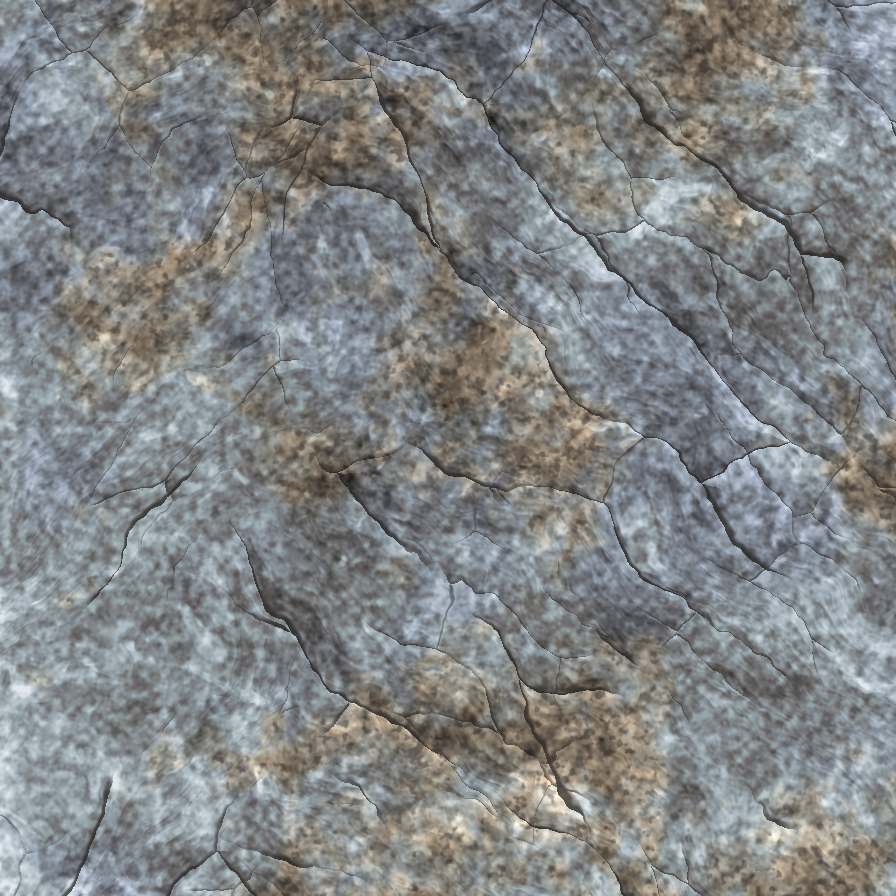
A Shadertoy shader for this texture:

```glsl
// Weathered blue-grey slate: tilted slabs, broken cracks, rust stains and pale mineral bloom.

const vec3 CREVICE = vec3(0.17, 0.16, 0.155);
const vec3 DARK_STONE = vec3(0.38, 0.37, 0.37);
const vec3 MID_STONE = vec3(0.48, 0.49, 0.50);
const vec3 LIGHT_STONE = vec3(0.55, 0.60, 0.62);
const vec3 PALE_STONE = vec3(0.67, 0.72, 0.75);
const vec3 MINERAL = vec3(0.88, 0.91, 0.93);
const vec3 BLUE_SLATE = vec3(0.41, 0.44, 0.50);
const vec3 OCHRE = vec3(0.56, 0.535, 0.48);
const vec3 RUST = vec3(0.46, 0.385, 0.31);
const vec2 LIGHT_DIR = vec2(0.1, 0.995);
const float RISE = 0.95;
const float FALL = -0.76;

float hash(vec2 p) {
    vec3 q = fract(vec3(p.xyx) * 0.1031);
    q += dot(q, q.yzx + 33.33);
    return fract((q.x + q.y) * q.z);
}

vec2 hash2(vec2 p) {
    return vec2(hash(p), hash(p + 57.3));
}

mat2 rotation(float angle) {
    float c = cos(angle), s = sin(angle);
    return mat2(c, -s, s, c);
}

float noise(vec2 p) {
    vec2 i = floor(p), f = fract(p);
    f = f * f * (3.0 - 2.0 * f);
    return mix(mix(hash(i), hash(i + vec2(1, 0)), f.x),
               mix(hash(i + vec2(0, 1)), hash(i + vec2(1, 1)), f.x), f.y);
}

// Layered noise around 0.5; crease = 1 folds every layer into sharp ridges.
float layers(vec2 p, int count, float crease) {
    float sum = 0.0, total = 0.0, weight = 0.5;
    mat2 turn = rotation(0.6);
    for (int i = 0; i < count; i++) {
        float n = noise(p);
        sum += weight * mix(n, 1.0 - abs(2.0 * n - 1.0), crease);
        total += weight;
        weight *= 0.5;
        p = turn * p * 2.03 + 17.7;
    }
    return sum / total;
}

float fbm(vec2 p, int count) {
    return layers(p, count, 0.0);
}

// Long Voronoi slabs: x = distance to border, y = how far it faces the light, z = slab id.
vec3 slabs(vec2 p, float angle, vec2 density) {
    mat2 turn = rotation(angle);
    vec2 q = turn * p * density;
    vec2 cell = floor(q), nearest = vec2(0), home = cell;
    float best = 9.0;
    for (int y = -1; y <= 1; y++)
    for (int x = -1; x <= 1; x++) {
        vec2 c = cell + vec2(x, y);
        vec2 r = c + hash2(c) - q;
        if (dot(r, r) < best) { best = dot(r, r); nearest = r; home = c; }
    }
    vec3 result = vec3(9.0, 0.0, hash(home + 11.0));
    for (int y = -2; y <= 2; y++)
    for (int x = -2; x <= 2; x++) {
        vec2 c = home + vec2(x, y);
        vec2 r = c + hash2(c) - q;
        vec2 across = r - nearest;
        if (dot(across, across) < 1e-4) continue;
        vec2 normal = normalize(across);
        vec2 slope = normal * density;
        float d = dot(0.5 * (r + nearest), normal) / length(slope);
        if (d < result.x) result.xy = vec2(d, dot(normalize(slope) * turn, LIGHT_DIR));
    }
    return result;
}

// Tone change of a slab: its own shade, a lit lip and a soft shadow at open borders.
float slabTone(vec3 slab, float open, float reach) {
    float lip = 0.15 * max(slab.y, 0.0) - 0.20 * max(-slab.y, 0.0);
    return (slab.z - 0.5) * mix(0.02, 0.09, open) + open * exp(-slab.x / reach) * lip;
}

// Dark gap under the shaded border of a slab.
float gap(vec3 slab, float width, float pixel) {
    float shaded = 1.0 - smoothstep(-0.1, 0.4, slab.y);
    return shaded * (1.0 - smoothstep(0.4 * width, width + pixel, slab.x));
}

// Creases running along the given angle, embossed by the light.
float relief(vec2 p, float angle, vec2 scale, float reach) {
    mat2 turn = rotation(angle);
    vec2 lit = turn * (p + LIGHT_DIR * reach) * scale;
    return layers(turn * p * scale, 5, 1.0) - layers(lit, 5, 1.0);
}

vec3 shade(vec3 c, vec3 next, float low, float high, float tone) {
    return mix(c, next, clamp((tone - low) / (high - low), 0.0, 1.0));
}

vec3 stoneColor(float tone) {
    vec3 c = shade(CREVICE, DARK_STONE, 0.08, 0.37, tone);
    c = shade(c, MID_STONE, 0.37, 0.49, tone);
    c = shade(c, LIGHT_STONE, 0.49, 0.59, tone);
    c = shade(c, PALE_STONE, 0.59, 0.71, tone);
    return shade(c, MINERAL, 0.71, 0.92, tone);
}

void mainImage(out vec4 fragColor, in vec2 fragCoord) {
    vec2 p = fragCoord / iResolution.y;
    float pixel = 1.0 / iResolution.y;

    // Bend the slabs broadly and fray their borders.
    vec2 bend = vec2(fbm(p * 5.0, 3), fbm(p * 5.0 + 31.0, 3)) - 0.5;
    vec2 fray = vec2(fbm(p * 60.0, 2), fbm(p * 60.0 + 73.0, 2)) - 0.5;
    vec2 w = p + 0.13 * bend + 0.009 * fray;

    // Slabs rise on the left and fall on the right, with small chips over both.
    float rightSide = smoothstep(0.32, 0.40, p.x + 0.5 * bend.x);
    float open = smoothstep(0.45, 0.58, fbm(p * 5.0 + 8.0, 4));
    float chipped = smoothstep(0.48, 0.62, fbm(p * 7.0 + 51.0, 4));
    vec3 rising = slabs(w, RISE, vec2(2.2, 6.0));
    vec3 falling = slabs(w + 4.0, FALL, vec2(2.3, 7.5));
    vec3 chips = slabs(w + 9.0, mix(RISE, FALL, step(0.36, p.x)), vec2(6.0, 15.0));

    // Broad patches, mottling, grain and embossed creases.
    float tone = 0.508 + 0.24 * (fbm(p * 3.0 + 5.0, 4) - 0.5);
    tone += 0.32 * (fbm(w * 16.0, 5) - 0.5);
    tone += 0.40 * (fbm(p * 125.0, 2) - 0.5);
    tone += 1.8 * mix(relief(w, RISE, vec2(5.0, 11.0), 0.0032),
                      relief(w, FALL, vec2(5.0, 11.0), 0.0032), rightSide);
    tone += mix(slabTone(rising, open, 0.015), slabTone(falling, open, 0.015), rightSide);
    tone += 0.7 * slabTone(chips, chipped, 0.007);

    // Pale bloom running down the lower face, and scattered flecks.
    float bloom = smoothstep(0.50, 0.70, fbm(p * vec2(22.0, 10.0) + 40.0, 5));
    tone += bloom * mix(0.15, 0.05, smoothstep(0.12, 0.35, p.y));
    tone += 0.16 * smoothstep(0.62, 0.76, fbm(w * 34.0 + 14.0, 4));

    // Stains tint the stone while keeping its tone.
    vec3 color = stoneColor(tone);
    float blue = smoothstep(0.46, 0.62, fbm(p * 4.0 + 20.0, 5));
    color = mix(color, BLUE_SLATE * tone / 0.465, 0.55 * blue * (1.0 - bloom));
    float stain = fbm(w * 6.0 + 62.0, 5) + 0.35 * (fbm(p * 40.0 + 9.0, 4) - 0.5);
    color = mix(color, OCHRE * tone / 0.545, 0.75 * smoothstep(0.51, 0.66, stain));
    color = mix(color, RUST * tone / 0.47, 0.6 * smoothstep(0.62, 0.76, stain));

    // Dark pits in the stains and gaps of changing width under the slabs.
    float pits = smoothstep(0.54, 0.80, fbm(p * 130.0 + 90.0, 2)) * smoothstep(0.54, 0.68, stain);
    float width = mix(0.0008, 0.0065, smoothstep(0.36, 0.68, fbm(p * 16.0 + 3.0, 3)));
    float gaps = open * mix(gap(rising, width, pixel), gap(falling, width, pixel), rightSide);
    gaps = max(gaps, 0.7 * chipped * gap(chips, 0.4 * width, pixel));
    color = mix(color, CREVICE, max(0.45 * pits, 0.75 * gaps));
    fragColor = vec4(clamp(color, 0.0, 1.0), 1.0);
}
```
